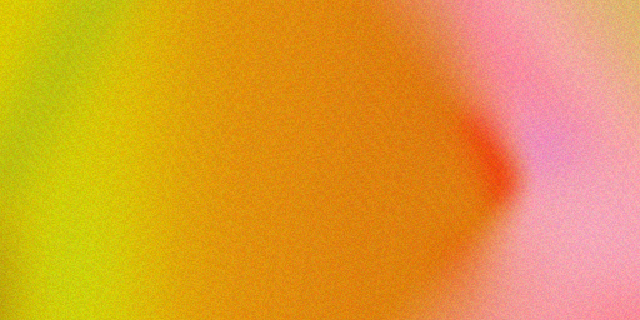
Give the GLSL for this background, as a WebGL 1 fragment shader.

```glsl
precision highp float;
// Grainy blurred gradient: lime and gold on the left melt into orange, which
// ends in a red-tipped wedge against soft pink. Smooth ramps and gaussian glows
// are layered in height units (x 0..2, y 0..1), then covered with colour grain.

uniform vec2 u_resolution;

float hash(vec2 p) {
  return fract(sin(dot(p, vec2(12.9898, 78.233))) * 43758.5453);
}

// Soft elliptical spot, 1 at its centre
float glow(vec2 p, vec2 centre, vec2 radius) {
  vec2 d = (p - centre) / radius;
  return exp(-dot(d, d));
}

// Distance to the segment from a to b
float segment(vec2 p, vec2 a, vec2 b) {
  vec2 ab = b - a;
  return length(p - a - ab * clamp(dot(p - a, ab) / dot(ab, ab), 0.0, 1.0));
}

// Yellow to orange field with green streak, lime spot and ochre corner
vec3 warmSide(vec2 p) {
  vec3 col = mix(vec3(0.86, 0.79, 0.01), vec3(0.88, 0.58, 0.05), smoothstep(0.2, 0.78, p.x));
  col = mix(col, vec3(0.87, 0.51, 0.06), smoothstep(0.65, 1.2, p.x));
  float streak = segment(p, vec2(0.31, 1.02), vec2(0.03, 0.48)) / 0.13;
  col = mix(col, vec3(0.71, 0.75, 0.07), 0.8 * exp(-streak * streak));
  col = mix(col, vec3(0.79, 0.82, 0.05), 0.85 * glow(p, vec2(0.22, 0.16), vec2(0.19, 0.32)));
  col = mix(col, vec3(0.70, 0.60, 0.05), 0.8 * glow(p, vec2(-0.04, 0.08), vec2(0.12, 0.30)));
  col = mix(col, vec3(0.87, 0.43, 0.07), 0.5 * glow(p, vec2(1.38, 0.82), vec2(0.16, 0.30)));
  col = mix(col, vec3(0.90, 0.38, 0.04), 0.6 * glow(p, vec2(1.45, 0.18), vec2(0.11, 0.12)));
  float rim = segment(p, vec2(1.52, 0.60), vec2(1.59, 0.42)) / 0.09;
  return mix(col, vec3(0.93, 0.27, 0.07), 0.9 * exp(-rim * rim));
}

// Pink field with lilac centre, tan top corner and salmon lower edge
vec3 pinkSide(vec2 p) {
  vec3 col = mix(vec3(0.96, 0.63, 0.68), vec3(0.97, 0.54, 0.62), smoothstep(0.4, 0.8, p.y));
  float corner = dot(p - vec2(2.0, 1.0), vec2(0.8, 0.6));
  col = mix(col, vec3(0.96, 0.65, 0.65), smoothstep(-0.46, -0.26, corner));
  col = mix(col, vec3(0.87, 0.71, 0.42), smoothstep(-0.34, 0.0, corner));
  col = mix(col, vec3(0.92, 0.53, 0.75), 0.75 * glow(p, vec2(1.71, 0.53), vec2(0.12, 0.13)));
  col = mix(col, vec3(0.96, 0.66, 0.74), 0.7 * glow(p, vec2(1.85, 0.28), vec2(0.22, 0.20)));
  col = mix(col, vec3(0.93, 0.56, 0.46), 0.9 * glow(p, vec2(1.43, 0.05), vec2(0.22, 0.24)));
  col = mix(col, vec3(0.90, 0.58, 0.45), 0.8 * glow(p, vec2(1.34, 0.88), vec2(0.12, 0.28)));
  return mix(col, vec3(0.98, 0.52, 0.56), 0.8 * glow(p, vec2(2.0, -0.03), vec2(0.24, 0.14)));
}

void main() {
  vec2 uv = gl_FragCoord.xy / u_resolution;
  vec2 p = uv * vec2(2.0, 1.0);

  // Rounded wedge boundary, crisp at the tip and blurred further away
  float dy = p.y - 0.44;
  float edge = 1.67 - 0.68 * sqrt(dy * dy + 0.005);
  float blur = 0.07 + 0.14 * smoothstep(0.0, 0.45, abs(dy));
  vec3 col = mix(warmSide(p), pinkSide(p), smoothstep(-blur, blur, p.x - edge));

  // Fine colour grain, independent in each channel
  vec2 cell = floor(p * 256.0);
  vec3 grain = vec3(hash(cell), hash(cell + 37.3), hash(cell + 91.7)) - 0.5;
  col += grain * vec3(0.09, 0.11, 0.09);

  gl_FragColor = vec4(clamp(col, 0.0, 1.0), 1.0);
}
```
